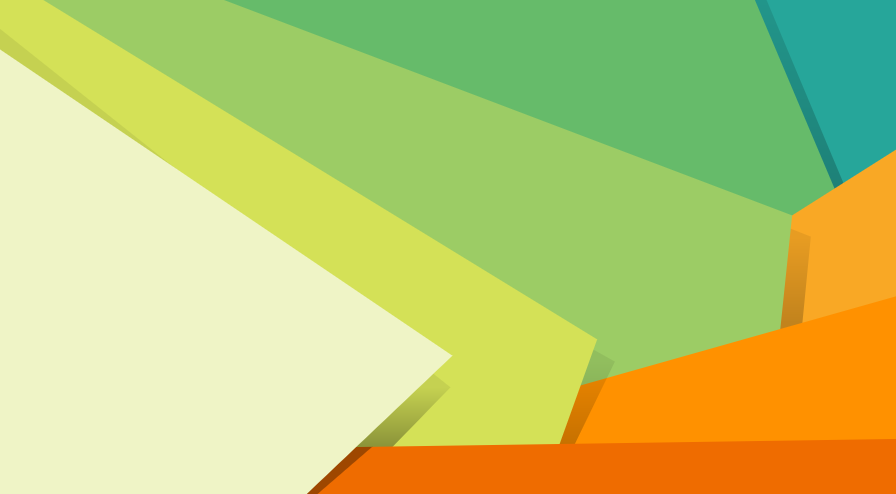
Write a Shadertoy shader that draws this background.

```glsl
// Overlapping flat paper sheets in cream, greens, teal and oranges with soft shadows.

#define SCENE_WIDTH 1.82   // width of the scene when its height is 1
#define EDGE_SOFTNESS 1.0  // edge blend, in multiples of the pixel size
#define SHADOW_TOP 0.07    // shadow strength at the peak of a sheet
#define SHADOW_FOOT 0.22   // shadow strength at the foot of a sheet
#define SHADOW_DEEP 0.34   // shadow strength under the front sheet

const vec3 CREAM       = vec3(0.937, 0.957, 0.776);
const vec3 LIME        = vec3(0.831, 0.882, 0.341);
const vec3 LIGHT_GREEN = vec3(0.612, 0.800, 0.396);
const vec3 GREEN       = vec3(0.400, 0.733, 0.416);
const vec3 TEAL        = vec3(0.149, 0.651, 0.604);
const vec3 AMBER       = vec3(0.976, 0.659, 0.145);
const vec3 ORANGE      = vec3(1.000, 0.569, 0.000);
const vec3 DEEP_ORANGE = vec3(0.937, 0.424, 0.000);

// Signed distance to the line a-b, positive on its right-hand side.
float rightOf(vec2 p, vec2 a, vec2 b) {
    vec2 along = normalize(b - a);
    return dot(p - a, vec2(along.y, -along.x));
}

// Coverage of a wedge below start-peak and to the left of peak-foot.
float wedge(vec2 p, vec2 start, vec2 peak, vec2 foot) {
    float inside = min(rightOf(p, start, peak), rightOf(p, peak, foot));
    return clamp(0.5 + inside * iResolution.y / EDGE_SOFTNESS, 0.0, 1.0);
}

void sheet(inout vec3 color, vec2 p, vec2 start, vec2 peak, vec2 foot, vec3 paint) {
    color = mix(color, paint, wedge(p, start, peak, foot));
}

// Darkens a wedge, growing from the peak strength to the foot strength.
void shadow(inout vec3 color, vec2 p, vec2 start, vec2 peak, vec2 foot, vec2 strength) {
    float fall = clamp((peak.y - p.y) / (peak.y - foot.y), 0.0, 1.0);
    color *= 1.0 - wedge(p, start, peak, foot) * mix(strength.x, strength.y, fall);
}

void mainImage(out vec4 fragColor, in vec2 fragCoord) {
    vec2 p = fragCoord / iResolution.xy * vec2(SCENE_WIDTH, 1.0);
    vec2 soft = vec2(SHADOW_TOP, SHADOW_FOOT);
    vec2 deep = vec2(SHADOW_TOP, SHADOW_DEEP);
    vec3 color = TEAL;

    // Back sheets
    shadow(color, p, vec2(0.0, 1.1), vec2(1.515, 1.1), vec2(1.713, 0.630), soft);
    sheet(color, p, vec2(0.0, 1.1), vec2(1.491, 1.1), vec2(1.694, 0.621), GREEN);
    sheet(color, p, vec2(1.609, 0.564), vec2(1.926, 0.764), vec2(1.926, 0.0), AMBER);

    // Middle sheets
    shadow(color, p, vec2(1.609, 0.536), vec2(1.647, 0.521), vec2(1.630, 0.348), soft);
    sheet(color, p, vec2(0.455, 1.0), vec2(1.609, 0.564), vec2(1.585, 0.334), LIGHT_GREEN);
    sheet(color, p, vec2(1.180, 0.220), vec2(1.926, 0.430), vec2(1.926, 0.0), ORANGE);
    shadow(color, p, vec2(1.206, 0.292), vec2(1.249, 0.268), vec2(1.168, 0.102), soft);
    sheet(color, p, vec2(0.088, 1.0), vec2(1.213, 0.313), vec2(1.137, 0.102), LIME);

    // Front sheets
    shadow(color, p, vec2(0.886, 0.239), vec2(0.915, 0.216), vec2(0.799, 0.097), deep);
    sheet(color, p, vec2(0.720, 0.095), vec2(1.926, 0.113), vec2(1.926, 0.0), DEEP_ORANGE);
    shadow(color, p, vec2(0.720, 0.095), vec2(0.756, 0.0955), vec2(0.645, 0.0), vec2(SHADOW_DEEP));
    sheet(color, p, vec2(0.0, 0.900), vec2(0.919, 0.280), vec2(0.623, 0.0), CREAM);

    fragColor = vec4(color, 1.0);
}
```
